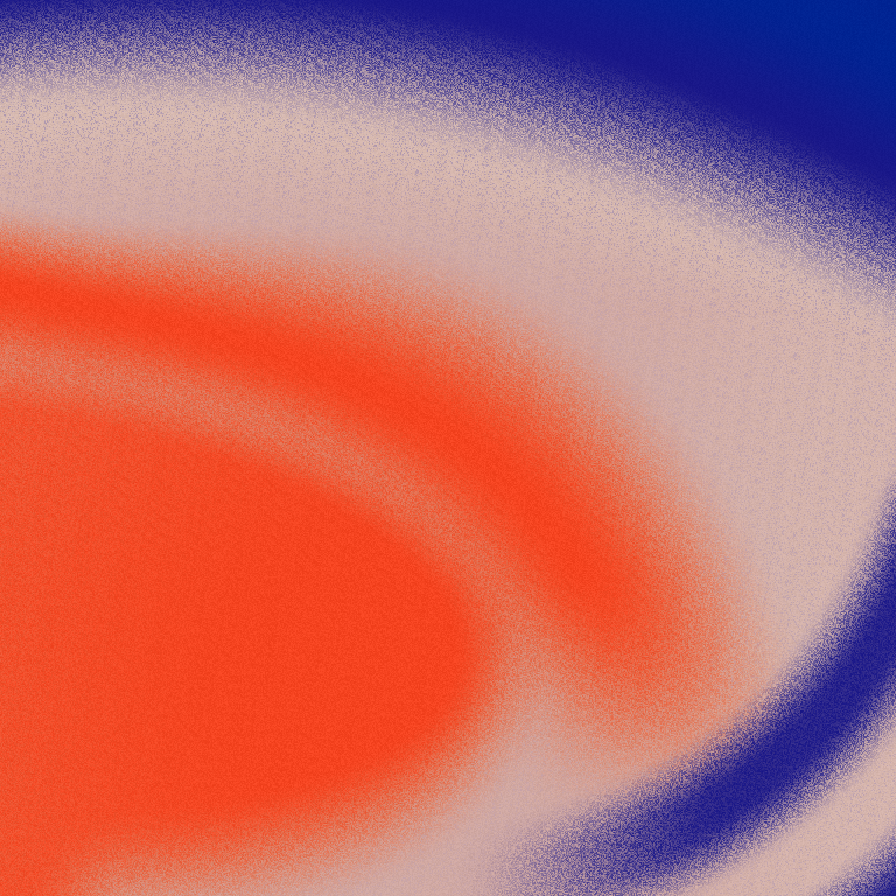
Reproduce this background procedurally as a three.js fragment shader.

```glsl
// Grainy abstract gradient: an orange pool and an orange arc on dusty pink,
// with deep blue over the top and in a sweep at the lower right. Soft bands come
// from signed distances to Bezier curves; a sine hash dissolves their edges.

varying vec2 vUv;

const vec3 ORANGE = vec3(0.962, 0.265, 0.125);
const vec3 PINK = vec3(0.825, 0.670, 0.645);
const vec3 CREAM = vec3(0.858, 0.745, 0.705);
const vec3 INDIGO = vec3(0.100, 0.090, 0.535);
const vec3 COBALT = vec3(0.000, 0.140, 0.575);

const float GRAIN_CELLS = 768.0;    // grains across the canvas
const float ORANGE_GRAIN = 0.40;
const float BLUE_GRAIN = 0.62;
const float TONE_GRAIN = 0.06;
const float FLECKS = 0.10;          // stray blue grains in the pink
const float WARMTH = 0.14;          // blue taken out of half-orange tones
const float SKY_PEAK = 0.967;
const float SKY_BEND = 0.32;
const int CURVE_STEPS = 28;

float hash(vec2 p) {
  return fract(sin(mod(dot(p, vec2(12.9898, 78.233)), 3.14159)) * 43758.5453);
}

vec2 bezier(vec2 a, vec2 b, vec2 c, vec2 d, float t) {
  float s = 1.0 - t;
  return s * s * s * a + 3.0 * s * s * t * b + 3.0 * s * t * t * c + t * t * t * d;
}

// Signed distance to a cubic curve, positive on the left of its direction
float curveDistance(vec2 p, vec2 a, vec2 b, vec2 c, vec2 d) {
  float nearest = 10.0;
  float side = 1.0;
  vec2 from = a;
  for (int i = 1; i <= CURVE_STEPS; i++) {
    vec2 to = bezier(a, b, c, d, float(i) / float(CURVE_STEPS));
    vec2 along = to - from;
    vec2 offset = p - from;
    float h = clamp(dot(offset, along) / dot(along, along), 0.0, 1.0);
    float gap = length(offset - along * h);
    if (gap < nearest) {
      nearest = gap;
      side = along.x * offset.y - along.y * offset.x < 0.0 ? -1.0 : 1.0;
    }
    from = to;
  }
  return nearest * side;
}

// Scatter a coverage value, leaving empty and full areas calm
float dissolve(float cover, float grain, float strength) {
  float spread = 4.0 * cover * (1.0 - cover);
  return clamp(cover + (grain - 0.5) * strength * spread, 0.0, 1.0);
}

float orangeCover(vec2 p) {
  // Pool with a thin pale rim above, softer along its underside
  float rim = curveDistance(p, vec2(-0.05, 0.60), vec2(0.72, 0.52),
                            vec2(0.79, 0.03), vec2(0.15, -0.03));
  float softness = mix(0.13, 0.055, smoothstep(0.08, 0.36, p.y));
  float pool = smoothstep(-0.035, softness, -rim);
  pool *= 1.0 - 0.14 * smoothstep(0.12, 0.50, distance(p, vec2(0.40, 0.24)));

  // Arc above the pool, widening and fading toward its lower end
  float arc = curveDistance(p, vec2(-0.05, 0.69), vec2(0.25, 0.62),
                            vec2(0.61, 0.60), vec2(0.715, 0.20));
  float outer = mix(0.10, 0.20, smoothstep(0.0, 0.65, p.x));
  float inner = mix(0.14, 0.19, smoothstep(0.2, 0.6, p.x));
  float width = mix(inner, outer, smoothstep(-0.03, 0.03, arc));
  float band = 1.0 - smoothstep(0.0, width, abs(arc));
  band *= smoothstep(0.05, 0.37, p.y);

  return 1.0 - (1.0 - pool) * (1.0 - band);
}

float sweepCover(vec2 p) {
  float d = curveDistance(p, vec2(0.50, 0.0), vec2(0.76, 0.04),
                          vec2(0.95, 0.15), vec2(1.05, 0.42));
  float band = 1.0 - smoothstep(0.012, 0.085, abs(d));
  float corner = smoothstep(0.125, 0.205, -d);
  return max(band * 0.93, corner) * smoothstep(0.49, 0.82, p.x);
}

void main() {
  vec2 p = vUv;
  vec2 cell = floor(p * GRAIN_CELLS);
  float grainA = hash(cell);
  float grainB = hash(cell + vec2(71.3, 19.1));
  float grainC = hash(cell + vec2(13.7, 93.7));

  // Pink ground, creamier near the blue
  float sky = p.y - SKY_PEAK + SKY_BEND * (p.x - 0.17) * (p.x - 0.17);
  float right = smoothstep(0.65, 0.95, p.x);
  float cream = max(smoothstep(-0.25, -0.06, sky), 0.6 * right);
  vec3 color = mix(PINK, CREAM, cream);

  // Orange pool and arc
  float orange = dissolve(orangeCover(p), grainA, ORANGE_GRAIN);
  color = mix(color, ORANGE, orange);
  color.b -= WARMTH * orange * (1.0 - orange);

  // Blue top and sweep, with stray flecks nearby
  float reach = mix(0.09, 0.135, p.x);
  float blue = max(smoothstep(-reach, 0.06, sky), sweepCover(p));
  blue = dissolve(blue, grainB, BLUE_GRAIN);
  float fleck = smoothstep(0.70, 1.0, grainC) * (1.0 - orange);
  float nearBlue = max(smoothstep(-0.26, -0.06, sky), 0.4 * right);
  blue = max(blue, fleck * FLECKS * (1.0 + 1.8 * nearBlue));
  vec3 deep = mix(INDIGO, COBALT, smoothstep(0.04, 0.20, sky));
  color = mix(color, deep, blue);

  // Fine tonal grain
  color += (grainC - 0.5) * TONE_GRAIN * (1.0 - 0.6 * blue);
  gl_FragColor = vec4(clamp(color, 0.0, 1.0), 1.0);
}
```
